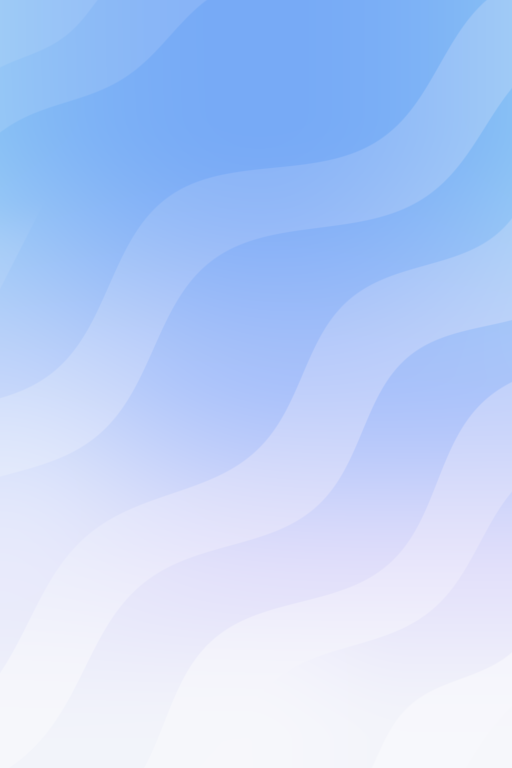
Reproduce this background procedurally as a Shadertoy shader.

```glsl
// Diagonal translucent wave ribbons over a blue to lavender to white gradient.

const vec3 SKY        = vec3(0.465, 0.665, 0.965);
const vec3 PERIWINKLE = vec3(0.67, 0.76, 0.98);
const vec3 LAVENDER   = vec3(0.88, 0.87, 0.98);
const vec3 SNOW       = vec3(0.95, 0.955, 0.98);
const vec3 MIST       = vec3(0.935, 0.955, 0.985);
const vec3 VEIL       = vec3(0.96, 0.94, 0.985);
const vec3 WHITE_VEIL = vec3(0.98, 0.98, 0.99);
const vec3 SIDE_TINT  = vec3(0.065, 0.085, -0.005);

// Soft elliptical glow, 1 at its centre.
float glow(vec2 p, vec2 center, vec2 radius) {
    vec2 d = (p - center) / radius;
    return exp(-dot(d, d));
}

// Coverage of the area below a tilted sine edge that rises through its pivot.
// shape: angle, wavelength, amplitude, bend; chirp shortens later waves
float below(vec2 p, vec2 pivot, vec4 shape, float chirp, float blur) {
    vec2 d = p - pivot;
    float c = cos(shape.x), s = sin(shape.x);
    float along = c * d.x - s * d.y;
    float across = s * d.x + c * d.y;
    float turns = along / shape.y;
    float wave = shape.z * sin(6.28319 * turns * (1.0 + chirp * turns));
    return smoothstep(-blur, blur, across + wave - shape.w * along * along);
}

// Area between two edges.
float ribbon(float upper, float lower) {
    return upper * (1.0 - lower);
}

// Vertical gradient with tinted sides and a pale haze on the left.
vec3 backdrop(vec2 p) {
    vec3 color = mix(SKY, PERIWINKLE, smoothstep(0.22, 0.85, p.y));
    color = mix(color, LAVENDER, smoothstep(0.73, 1.15, p.y));
    color = mix(color, SNOW, smoothstep(1.05, 1.45, p.y));
    float side = pow(abs(2.0 * p.x - 1.0), 2.0);
    color += SIDE_TINT * side * (1.0 - smoothstep(0.35, 0.9, p.y));
    return mix(color, MIST, 0.6 * glow(p, vec2(0.0, 1.0), vec2(0.32, 0.36)));
}

void mainImage(out vec4 fragColor, in vec2 fragCoord) {
    // x spans 0 to 1, y runs downward from 0 to 1.5
    vec2 uv = fragCoord / iResolution.xy;
    vec2 p = vec2(uv.x, 1.5 * (1.0 - uv.y));
    float blur = 1.0 / iResolution.x;
    vec3 color = backdrop(p);

    // Corner ribbons
    float cornerInner = below(p, vec2(0.186, 0.006), vec4(0.65, 0.35, 0.016, 0.0), 0.0, blur);
    float cornerOuter = below(p, vec2(0.332, 0.070), vec4(0.57, 0.48, 0.021, 0.0), 0.0, blur);
    float corner = 0.13 * (1.0 - cornerOuter) + 0.09 * (1.0 - cornerInner);

    // Three main ribbons
    float upper1 = below(p, vec2(0.215, 0.553), vec4(0.650, 0.775, 0.068, 0.08), 0.0, blur);
    float lower1 = below(p, vec2(0.303, 0.674), vec4(0.672, 0.775, 0.064, 0.11), 0.0, blur);
    float upper2 = below(p, vec2(0.590, 0.734), vec4(0.733, 0.665, 0.049, 0.0), 0.07, blur);
    float lower2 = below(p, vec2(0.707, 0.844), vec4(0.707, 0.660, 0.053, 0.0), 0.07, blur);
    float upper3 = below(p, vec2(0.854, 0.941), vec4(0.722, 0.710, 0.058, 0.0), 0.0, blur);
    float lower3 = below(p, vec2(0.9375, 1.060), vec4(0.680, 0.640, 0.043, 0.0), 0.0, blur);
    lower3 *= 0.85 * smoothstep(0.48, 0.8, p.x);
    float ribbons = ribbon(upper1, lower1) + ribbon(upper2, lower2) + ribbon(upper3, lower3);
    float strength = mix(0.14, 0.36, smoothstep(0.4, 1.0, p.y));
    strength += 0.2 * smoothstep(1.05, 1.35, p.y);
    strength += 0.08 * smoothstep(0.5, 1.0, p.x) * (1.0 - smoothstep(0.5, 1.0, p.y));

    // Faint folds at the lower right and the left side
    float fold = below(p, vec2(0.736, 1.479), vec4(0.75, 0.45, 0.03, 0.0), 0.0, blur);
    float lastFold = below(p, vec2(0.918, 1.488), vec4(0.70, 0.58, 0.03, 0.0), 0.0, blur);
    float leftFold = 1.0 - below(p, vec2(0.039, 0.488), vec4(1.1, 1.0, 0.0, 0.0), 0.0, blur);
    leftFold *= smoothstep(0.38, 0.5, p.y) * (1.0 - smoothstep(0.55, 0.75, p.y));

    vec3 veil = mix(MIST, VEIL, smoothstep(0.0, 0.5, p.x));
    veil = mix(veil, WHITE_VEIL, smoothstep(0.95, 1.3, p.y));
    color = mix(color, veil, corner + strength * ribbons + 0.1 * leftFold);
    color = mix(color, WHITE_VEIL, 0.6 * fold - 0.15 * lastFold);
    fragColor = vec4(color, 1.0);
}
```
